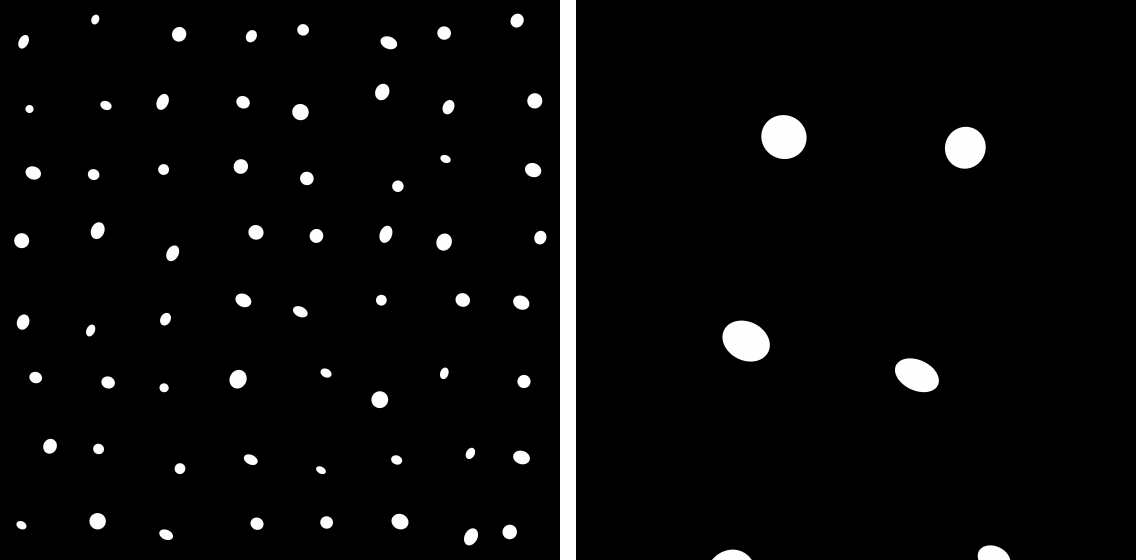
Left, the full canvas; right, a detail of the centre.
Reproduce this pattern procedurally as a Shadertoy shader.

```glsl
// Scattered white oval dots on black, one per cell of a jittered grid.

const vec3 BACKGROUND = vec3(0.0);
const vec3 DOT_COLOUR = vec3(0.995);
const float CELLS = 8.0;           // cells along the canvas height
const float JITTER = 0.23;         // largest offset from the cell centre
const float MEAN_RADIUS = 0.093;   // in cells
const float RADIUS_SPREAD = 0.045; // largest deviation from the mean
const float STRETCH = 0.22;        // log of the largest axis scaling
const float TILT = -0.43;          // shared direction of the axes, radians
const float TILT_SPREAD = 0.12;

// Integer hash: three independent values in 0..1
vec3 hash3(uvec3 v) {
    v = v * 1664525u + 1013904223u;
    v.x += v.y * v.z; v.y += v.z * v.x; v.z += v.x * v.y;
    v ^= v >> 16u;
    v.x += v.y * v.z; v.y += v.z * v.x; v.z += v.x * v.y;
    return vec3(v >> 8u) / 16777216.0;
}

mat2 rotation(float angle) {
    float c = cos(angle), s = sin(angle);
    return mat2(c, -s, s, c);
}

// First-order signed distance to an axis-aligned ellipse
float ellipseDistance(vec2 p, vec2 radii) {
    float k = length(p / radii);
    float slope = length(p / (radii * radii));
    return k * (k - 1.0) / max(slope, 1e-4);
}

void mainImage(out vec4 fragColor, in vec2 fragCoord) {
    vec2 p = fragCoord / iResolution.y * CELLS;
    float pixel = CELLS / iResolution.y;
    uvec2 cell = uvec2(floor(p));

    // Random placement, size and shape of this cell's dot
    vec3 place = hash3(uvec3(cell, 11u)) * 2.0 - 1.0;
    vec3 shape = hash3(uvec3(cell, 47u));
    vec2 centre = 0.5 + JITTER * place.xy;
    float radius = MEAN_RADIUS + RADIUS_SPREAD * (shape.x + shape.y - 1.0);
    float lean = shape.z * 2.0 - 1.0;
    float scale = exp(STRETCH * lean * abs(lean));
    vec2 radii = radius * vec2(scale, 1.0 / scale);

    // Ellipse with an edge one pixel wide
    vec2 q = rotation(TILT + TILT_SPREAD * place.z) * (fract(p) - centre);
    float d = ellipseDistance(q, radii);
    float coverage = clamp(0.5 - d / pixel, 0.0, 1.0);
    fragColor = vec4(mix(BACKGROUND, DOT_COLOUR, coverage), 1.0);
}
```
